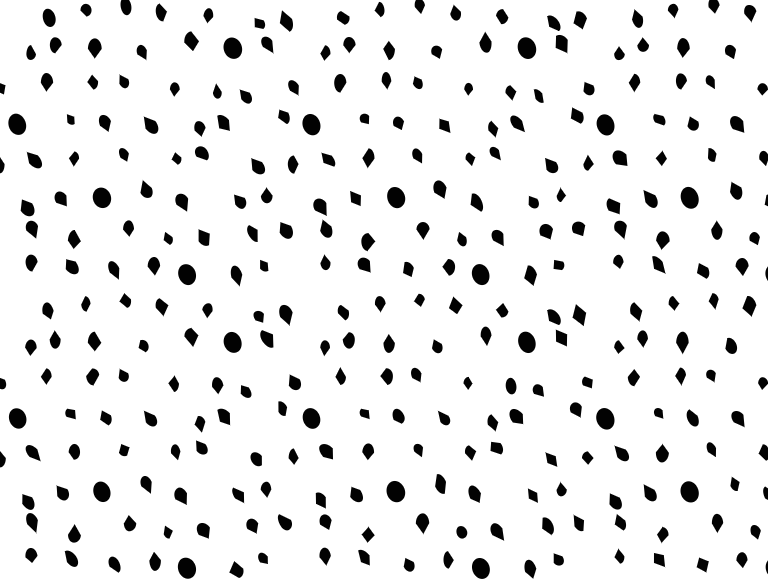
Write a WebGL 2 fragment shader that draws this pattern.

```glsl
#version 300 es
precision highp float;
// Scattered black chips on white: round pebbles, teardrops and cut diamonds.

uniform vec2 u_resolution;
out vec4 fragColor;

const vec3 PAPER = vec3(1.0);
const vec3 INK = vec3(0.008);
const vec2 TILE_CELLS = vec2(7.0, 8.0);
const float TILE_SIZE = 0.5034;   // in canvas heights

vec2 hash2(vec2 p, float seed) {
    vec3 h = fract(p.xyx * vec3(0.1031, 0.1030, 0.0973) + seed * 0.137);
    h += dot(h, h.yzx + 33.33);
    return fract((h.xx + h.yz) * h.zy);
}

mat2 rotation(float angle) {
    float c = cos(angle), s = sin(angle);
    return mat2(c, -s, s, c);
}

// Distance to one quadrant, closed by an elliptic arc or a straight chord.
float quadrantDistance(vec2 p, vec2 axes, bool straight) {
    vec2 q = abs(p) / axes;
    float n = straight ? q.x + q.y : max(length(q), 1e-4);
    vec2 gradient = (straight ? vec2(1.0) : q / n) / axes;
    return (n - 1.0) / max(length(gradient), 1.0);
}

// Four quadrants with their own half axes; teardrops have one pointed end.
float chipDistance(vec2 p, vec2 id, vec2 size, float tilt, bool pebble) {
    p = rotation(tilt) * p;
    vec2 side = step(0.0, p);
    float unevenness = pebble ? 0.1 : 0.4;
    vec2 stretch = vec2(hash2(id, 5.0 + side.x).x, hash2(id, 8.0 + side.y).y);
    vec2 axes = size * (1.0 + unevenness * (stretch - 0.5));

    vec2 style = hash2(id, 11.0);
    bool pointedEnd = style.x < 0.6 && side.y == step(0.6, style.y);
    float cut = hash2(id, 13.0 + side.x + 2.0 * side.y).x;
    bool straight = !pebble && (pointedEnd || cut < (style.x < 0.6 ? 0.15 : 0.6));
    return quadrantDistance(p, axes, straight);
}

// One chip per jittered cell; placement repeats by tile, outlines do not.
float cellDistance(vec2 uv, vec2 id, float shift, vec2 cellSize) {
    vec2 tileId = mod(id, TILE_CELLS);
    bool pebble = mod(tileId.y, 2.0) == 0.0
        && tileId.x == mod(4.0 - tileId.y, 7.0);

    vec2 jitter = (hash2(tileId, 1.0) - 0.5) * (pebble ? 0.2 : 0.52);
    vec2 center = (id + 0.5 + vec2(shift, 0.0) + jitter) * cellSize;

    vec2 traits = hash2(tileId, 3.0);
    vec2 size = mix(vec2(0.0083, 0.0118), vec2(0.0114, 0.0172), traits.x);
    float tilt = mix(-0.15, 0.75, traits.y);
    if (pebble) {
        size = vec2(0.0150, 0.0185);
        tilt = 0.35;
    }
    return chipDistance(uv - center, id, size, tilt, pebble);
}

float chipsDistance(vec2 uv) {
    vec2 cellSize = TILE_SIZE / TILE_CELLS;
    vec2 grid = uv / cellSize;
    float nearest = 1.0;
    for (int j = -1; j <= 1; j++) {
        float row = floor(grid.y) + float(j);
        float shift = 0.5 * mod(row, 2.0);   // staggered rows
        for (int i = -1; i <= 1; i++) {
            vec2 id = vec2(floor(grid.x - shift) + float(i), row);
            nearest = min(nearest, cellDistance(uv, id, shift, cellSize));
        }
    }
    return nearest;
}

void main() {
    vec2 uv = gl_FragCoord.xy / u_resolution.y;
    float pixel = 1.0 / u_resolution.y;
    float coverage = clamp(0.5 - chipsDistance(uv) / pixel, 0.0, 1.0);
    fragColor = vec4(mix(PAPER, INK, coverage), 1.0);
}
```
